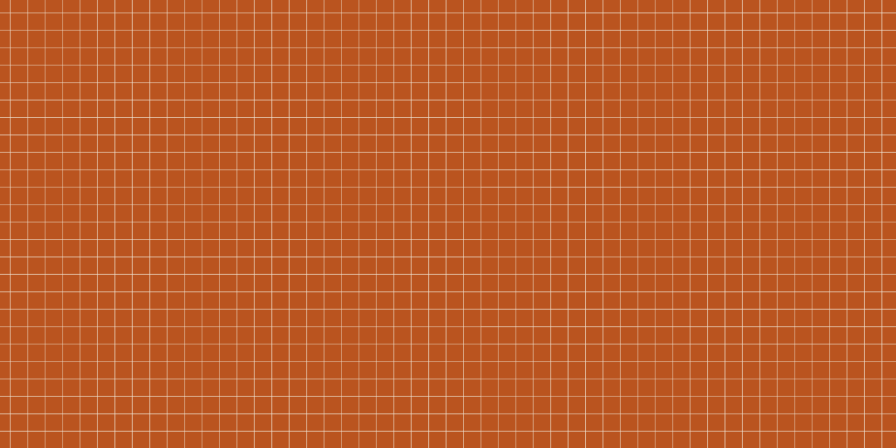
A Shadertoy shader for this pattern:

```glsl
// Fine cream square grid on burnt orange, its lines slowly brightening and fading across the sheet.
#define GROUND_COLOR vec3(0.73, 0.33, 0.12)
#define LINE_COLOR   vec3(0.94, 0.90, 0.84)
#define PITCH        0.03891            // cell size, in canvas heights
#define FIRST_LINE   vec2(0.59, -0.04)  // position of line zero, in cells
#define LINE_WIDTH   0.030              // in cells
#define BEAT_PERIOD  8.6                // lines between two bright groups
#define BEAT_DEPTH   0.25               // strength of the brightening
#define BEAT_CENTER  vec2(6.8, 1.5)     // index of the first bright line
#define SEAM_LINE    27.0               // column where the row beat shifts
#define SEAM_SHIFT   2.0                // size of that shift, in lines

const float TAU = 6.2831853;

// Filtered coverage of a line; keeps its total weight when thinner than a pixel
vec2 lineCoverage(vec2 dist, float pixel) {
    float core = max(LINE_WIDTH, pixel);
    float weight = min(1.0, LINE_WIDTH / pixel);
    return weight * clamp((0.5 * (core + pixel) - dist) / pixel, 0.0, 1.0);
}

// Periodic brightness of each line, by its index
vec2 lineBeat(vec2 index, float column) {
    vec2 center = BEAT_CENTER;
    center.y -= SEAM_SHIFT * step(SEAM_LINE, column);
    return 1.0 + BEAT_DEPTH * cos(TAU * (index - center) / BEAT_PERIOD);
}

void mainImage(out vec4 fragColor, in vec2 fragCoord) {
    // Grid coordinates: whole numbers fall on the lines
    float pixel = 1.0 / (iResolution.y * PITCH);
    vec2 grid = fragCoord * pixel - FIRST_LINE;
    vec2 index = floor(grid + 0.5);
    vec2 dist = abs(grid - index);

    // Columns and rows combined, a little brighter where they cross
    vec2 ink = lineCoverage(dist, pixel) * lineBeat(index, grid.x);
    ink = min(ink, 1.0);
    float coverage = 1.0 - (1.0 - ink.x) * (1.0 - ink.y);

    fragColor = vec4(mix(GROUND_COLOR, LINE_COLOR, coverage), 1.0);
}
```
